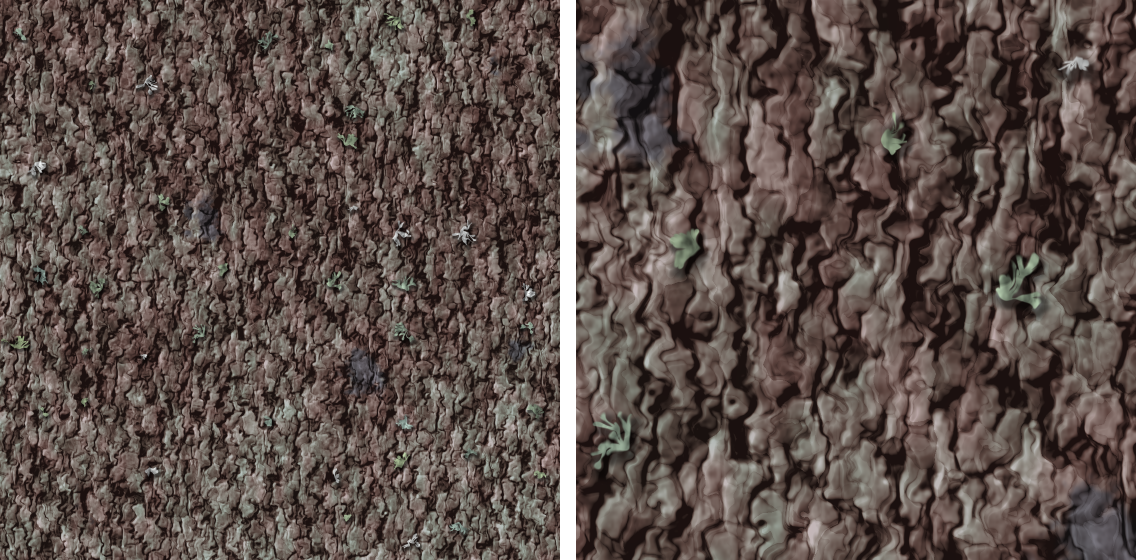
Left, the full canvas; right, a detail of the centre.
Reproduce this texture procedurally as a Shadertoy shader.

```glsl
// Weathered conifer bark: small upright flakes overlap like shingles, with
// dark red crevices, bluish bare scars and scattered sprigs of pale lichen.
// Ranked domes give a height field, which is side-lit and mapped to a colour ramp.

#define FLAKE_GRID   vec2(66.0, 33.0)
#define CHIP_GRID    vec2(125.0, 74.0)
#define BASE_TONE    0.55
#define FLAKE_VARY   0.48
#define RELIEF       0.60
#define CREVICE_DARK 0.46
#define GRAIN        0.48
#define FLECKS       0.22
#define LICHEN_GRID  9.0
#define LICHEN_SHARE 0.45
#define SCAR_GRID    4.0
#define SCAR_SHARE   0.45

float hash(vec2 p) {
    return fract(sin(dot(p, vec2(127.1, 311.7))) * 43758.55);
}

float noise(vec2 p) {
    vec2 i = floor(p), f = fract(p);
    f = f * f * (3.0 - 2.0 * f);
    return mix(mix(hash(i), hash(i + vec2(1, 0)), f.x),
               mix(hash(i + vec2(0, 1)), hash(i + vec2(1, 1)), f.x), f.y);
}

float fbm(vec2 p) {
    return 0.55 * noise(p) + 0.29 * noise(p * 2.1 + 7.3) + 0.16 * noise(p * 4.3 + 3.1);
}

// Highest of the overlapping domes: x = height, y = random value of that flake
vec2 flakes(vec2 p) {
    vec2 base = floor(p), best = vec2(-1.0, 0.0);
    for (int j = -1; j <= 1; j++)
    for (int i = -1; i <= 1; i++) {
        vec2 cell = base + vec2(i, j);
        float rank = hash(cell + 19.7), shade = hash(cell + 91.3);
        vec2 jitter = vec2(hash(cell), hash(cell + 57.3)) - 0.5;
        vec2 d = p - cell - 0.5 - 0.8 * jitter;
        d.x += (shade - 0.5) * 0.6 * d.y;
        d /= vec2(0.40 + 0.22 * rank, 0.52 + 0.28 * shade);
        float h = 0.65 * rank + 0.5 * (1.0 - dot(d * d, d * d)) - 0.15 * d.y;
        if (h > best.x) best = vec2(h, shade);
    }
    return best;
}

// Bark relief: x = height, y = flake shade
vec2 relief(vec2 p) {
    vec2 q = p + 0.022 * vec2(noise(p * vec2(11, 7)), noise(p * 9.0 + 31.0));
    q += 0.011 * (vec2(noise(p * 75.0), noise(p * 75.0 + 13.0)) - 0.5);
    q += 0.006 * (vec2(noise(p * 180.0), noise(p * 180.0 + 29.0)) - 0.5);
    vec2 big = flakes(q * FLAKE_GRID), chip = flakes(q * CHIP_GRID + 40.0);
    return vec2(max(big.x, -0.2) + 0.38 * max(chip.x, -0.2), mix(big.y, chip.y, 0.35));
}

vec3 barkRamp(float tone) {
    vec3 c = mix(vec3(0.10, 0.065, 0.06), vec3(0.33, 0.27, 0.25), clamp(tone / 0.4, 0.0, 1.0));
    c = mix(c, vec3(0.56, 0.56, 0.54), clamp((tone - 0.4) / 0.4, 0.0, 1.0));
    return mix(c, vec3(0.72, 0.74, 0.75), clamp((tone - 0.8) / 0.25, 0.0, 1.0));
}

float segment(vec2 p, vec2 a, vec2 b) {
    vec2 ab = b - a;
    return length(p - a - ab * clamp(dot(p - a, ab) / dot(ab, ab), 0.0, 1.0));
}

// Forked lichen sprig: x = signed distance, y = random value of the sprig
vec2 lichen(vec2 p) {
    vec2 cell = floor(p * LICHEN_GRID);
    float seed = hash(cell + 5.1);
    if (hash(cell + 3.7) > LICHEN_SHARE) return vec2(1.0, seed);
    vec2 jitter = vec2(hash(cell + 11.0), hash(cell + 23.0)) - 0.5;
    vec2 d = p - (cell + 0.5 + 0.5 * jitter) / LICHEN_GRID;
    d += 0.008 * (vec2(noise(p * 110.0), noise(p * 110.0 + 9.0)) - 0.5);
    float size = mix(0.009, 0.027, hash(cell + 41.0)), dist = 1.0;
    for (int i = 0; i < 5; i++) {
        float r = hash(cell + float(i) * 2.3 + 0.7);
        float angle = 6.28 * seed + (float(i) - 2.0) * 0.65 + 0.5 * r;
        float fork = angle + (r > 0.5 ? 0.8 : -0.8);
        vec2 tip = size * (0.35 + 0.65 * r) * vec2(cos(angle), sin(angle));
        vec2 twig = 0.55 * tip + 0.42 * size * vec2(cos(fork), sin(fork));
        dist = min(dist, min(segment(d, vec2(0), tip), segment(d, 0.55 * tip, twig)));
    }
    return vec2(dist - 0.0035 * noise(p * 170.0), seed);
}

// Ragged mask of the bare bluish scars
float scar(vec2 p) {
    vec2 cell = floor(p * SCAR_GRID);
    vec2 jitter = vec2(hash(cell + 61.0), hash(cell + 73.0)) - 0.5;
    vec2 d = p - (cell + 0.5 + 0.5 * jitter) / SCAR_GRID;
    float radius = mix(0.008, 0.030, hash(cell + 83.0));
    float edge = length(d * vec2(1.0, 0.75)) + 0.06 * (fbm(p * 60.0) - 0.5) - radius;
    return step(hash(cell + 97.0), SCAR_SHARE) * (1.0 - smoothstep(-0.012, 0.008, edge));
}

vec3 bark(vec2 p, float soft) {
    // Relief, lit from the upper left
    vec2 surface = relief(p);
    float slope = surface.x - relief(p + vec2(-0.0022, 0.0026)).x;
    float crevice = 1.0 - smoothstep(0.45, 1.15, surface.x);
    float region = fbm(p * vec2(4.5, 3.0) + 2.0) - 0.5;
    float band = noise(p * vec2(3, 17) + 50.0) - 0.5;
    float grain = fbm(p * vec2(125, 90)) - 0.5;
    float fleck = smoothstep(0.66, 0.80, fbm(p * vec2(80, 55) + 17.0));
    float tone = BASE_TONE + FLAKE_VARY * (surface.y - 0.5) + RELIEF * clamp(slope, -0.4, 0.4)
               - CREVICE_DARK * crevice + 0.34 * region + 0.10 * band
               + GRAIN * grain + FLECKS * fleck;

    // Red and grey-green tints by region and by flake
    float tint = 0.5 + 0.9 * region + 1.1 * (noise(p * vec2(60, 34) + 80.0) - 0.5);
    vec3 col = barkRamp(tone) * mix(vec3(1.09, 0.96, 0.96), vec3(0.97, 1.01, 0.97), clamp(tint, 0.0, 1.0));
    vec3 scarColor = vec3(0.24, 0.24, 0.27) * (0.25 + 1.5 * max(tone, 0.0));
    col = mix(col, scarColor, 0.75 * scar(p));

    // Lichen with a shadow below it
    vec2 sprig = lichen(p);
    float shadow = 1.0 - smoothstep(-0.001, 0.006, lichen(p + vec2(-0.002, 0.004)).x);
    col *= 1.0 - 0.5 * shadow;
    vec3 green = mix(vec3(0.52, 0.58, 0.44), vec3(0.50, 0.58, 0.56), fract(sprig.y * 7.0));
    vec3 lichenColor = mix(green, vec3(0.70, 0.71, 0.71), step(0.72, sprig.y));
    lichenColor *= 1.0 + 1.3 * grain + 0.45 * clamp(slope, -0.4, 0.4);
    return mix(col, lichenColor, 0.9 * (1.0 - smoothstep(-soft, soft, sprig.x)));
}

void mainImage(out vec4 fragColor, in vec2 fragCoord) {
    // Four samples per pixel smooth the flake edges
    vec3 sum = vec3(0);
    for (int k = 0; k < 4; k++) {
        vec2 offset = 0.5 * vec2(k % 2, k / 2) - 0.25;
        sum += bark((fragCoord + offset) / iResolution.y, 0.0008);
    }
    fragColor = vec4(sum / 4.0, 1.0);
}
```
